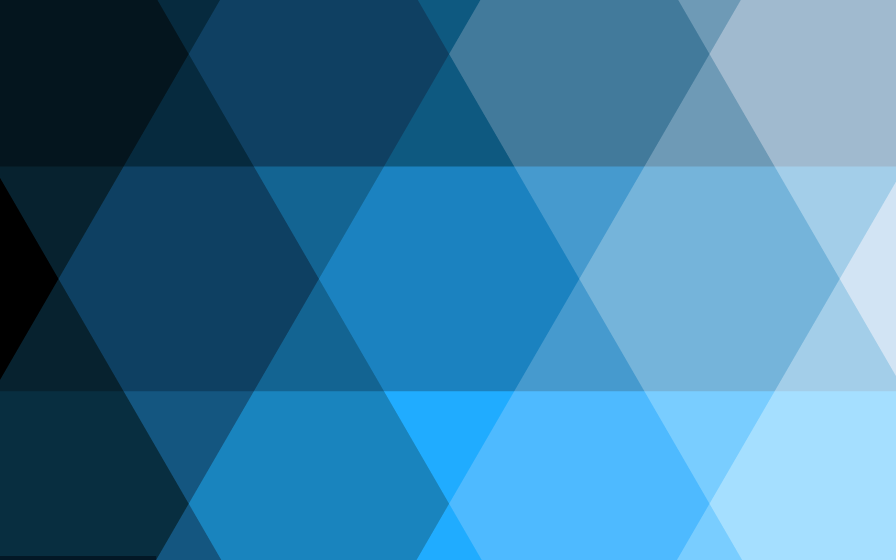
This background is drawn by a Shadertoy shader. Its source:

```glsl
const float CELL_WIDTH = 0.465;         // hexagon spacing, in canvas heights
const float ROW_HEIGHT = 0.4015;
const vec2 LATTICE_SHIFT = vec2(0.002, 0.002);  // middle hexagon from centre
const int SAMPLES = 4;                  // antialiasing grid per axis
const vec2 STRIP_SIZE = vec2(0.279, 0.007);
const vec3 STRIP_COLOR = vec3(3, 24, 38);

// Colours from left to right, alternating hexagon and triangle pair
const vec3 TOP[7] = vec3[7](
    vec3(4, 21, 30), vec3(6, 42, 62), vec3(15, 64, 98), vec3(14, 89, 128),
    vec3(66, 122, 155), vec3(110, 154, 182), vec3(160, 186, 207));
const vec3 MIDDLE[9] = vec3[9](
    vec3(0, 0, 0), vec3(7, 34, 47), vec3(14, 64, 98), vec3(19, 100, 146),
    vec3(27, 130, 192), vec3(70, 154, 206), vec3(117, 180, 218),
    vec3(163, 206, 233), vec3(210, 228, 244));
const vec3 BOTTOM[7] = vec3[7](
    vec3(8, 46, 64), vec3(20, 86, 128), vec3(25, 132, 190), vec3(32, 172, 255),
    vec3(78, 186, 255), vec3(121, 205, 255), vec3(165, 223, 255));

vec3 rowColor(int row, int index) {
    if (row == 0) return MIDDLE[clamp(index, 0, 8)];
    index = clamp(index, 0, 6);
    return row > 0 ? TOP[index] : BOTTOM[index];
}

// Hexagons meet at tips; triangles fill the gaps above and below each tip
vec3 hexTriangleTiling(vec2 p) {
    vec2 cell = (p - LATTICE_SHIFT) / vec2(CELL_WIDTH, ROW_HEIGHT);
    float row = clamp(floor(cell.y + 0.5), -1.0, 1.0);
    cell.y -= row;
    cell.x -= 0.5 * abs(row);

    float column = floor(cell.x);
    float fromTip = cell.x - column - 0.5;
    bool inTriangle = abs(fromTip) < 0.5 * abs(cell.y);
    int side = inTriangle ? 1 : (fromTip > 0.0 ? 2 : 0);
    return rowColor(int(row), 2 * int(column) + 4 + side);
}

vec3 background(vec2 pixel) {
    vec2 corner = pixel / iResolution.y;
    if (all(lessThan(corner, STRIP_SIZE))) return STRIP_COLOR;
    return hexTriangleTiling((pixel - 0.5 * iResolution.xy) / iResolution.y);
}

void mainImage(out vec4 fragColor, in vec2 fragCoord) {
    // Average a grid of samples to smooth every edge
    vec3 sum = vec3(0.0);
    for (int y = 0; y < SAMPLES; y++) {
        for (int x = 0; x < SAMPLES; x++) {
            vec2 offset = (vec2(x, y) + 0.5) / float(SAMPLES) - 0.5;
            sum += background(fragCoord + offset);
        }
    }
    fragColor = vec4(sum / (255.0 * float(SAMPLES * SAMPLES)), 1.0);
}
```
